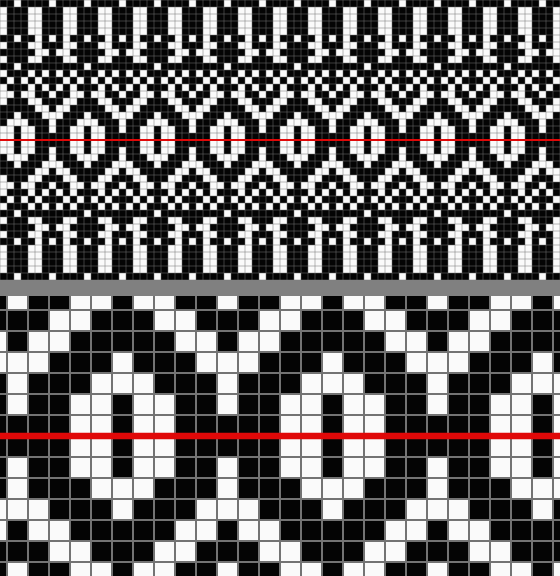
Top: the whole. Bottom: its middle third, enlarged.
This pattern is drawn by a Shadertoy shader. Its source:

```glsl
const float ROWS = 40.0;           // cells down the canvas
const int REPEAT = 10;             // cells across one repeat
const int OVAL_COLUMN = 2;         // column the first oval is centred on
const float GRID_WIDTH = 0.095;    // in cells
const float STRIPE_WIDTH = 0.30;   // in cells
const int SAMPLES = 4;             // per pixel side

const vec3 BLACK = vec3(0.015);
const vec3 WHITE = vec3(0.98);
const vec3 GRID_GRAY = vec3(0.45);
const vec3 RED = vec3(0.88, 0.03, 0.03);

bool within(int v, int lo, int hi) {
    return v >= lo && v <= hi;
}

// d: columns from the oval axis (0..5), r: rows from the centre stripe (0..19)
bool isWhite(int d, int r) {
    // Oval ring and the stem between neighbours
    bool oval = (r < 2 && within(d, 1, 2)) || (r == 2 && d < 2) || (r == 3 && d == 0);
    bool stem = d == 5 && within(r, 1, 3);

    // Stepped zigzag
    bool zigzag = within(r, 3, 6) && within(d + r, 7, 8);

    // Crossing checks, with a single dot on the axis
    bool checks = within(r, 6, 9) && abs(d - 3) == abs(r - 8);
    bool dots = (r == 8 && d == 1) || (r == 10 && d == 0);

    // Posts, kinked near their feet, and the small spots beside them
    int kink = r == 12 ? 1 : 0;
    bool posts = within(r, 11, 18) && within(d - kink, 2, 3) && !(r == 14 && d == 2);
    bool spots = (r == 14 || r == 19) && d % 5 == 0;

    return oval || stem || zigzag || checks || dots || posts || spots;
}

vec3 chart(vec2 p) {
    ivec2 cell = ivec2(floor(p));
    int middle = int(ROWS) / 2;

    // Fold both axes onto one quarter of the motif
    int k = (cell.x + REPEAT - OVAL_COLUMN) % REPEAT;
    int d = min(k, REPEAT - k);
    int r = cell.y < middle ? middle - 1 - cell.y : cell.y - middle;
    vec3 color = isWhite(d, r) ? WHITE : BLACK;

    // Grid lines
    vec2 edge = 0.5 - abs(fract(p) - 0.5);
    if (min(edge.x, edge.y) < 0.5 * GRID_WIDTH) color = GRID_GRAY;

    // Centre stripe
    if (abs(p.y - 0.5 * ROWS) < 0.5 * STRIPE_WIDTH) color = RED;
    return color;
}

void mainImage(out vec4 fragColor, in vec2 fragCoord) {
    float cellsPerPixel = ROWS / iResolution.y;
    vec3 sum = vec3(0.0);

    // Supersample for smooth edges
    for (int j = 0; j < SAMPLES; j++) {
        for (int i = 0; i < SAMPLES; i++) {
            vec2 offset = (vec2(i, j) + 0.5) / float(SAMPLES) - 0.5;
            sum += chart((fragCoord + offset) * cellsPerPixel);
        }
    }
    fragColor = vec4(sum / float(SAMPLES * SAMPLES), 1.0);
}
```
